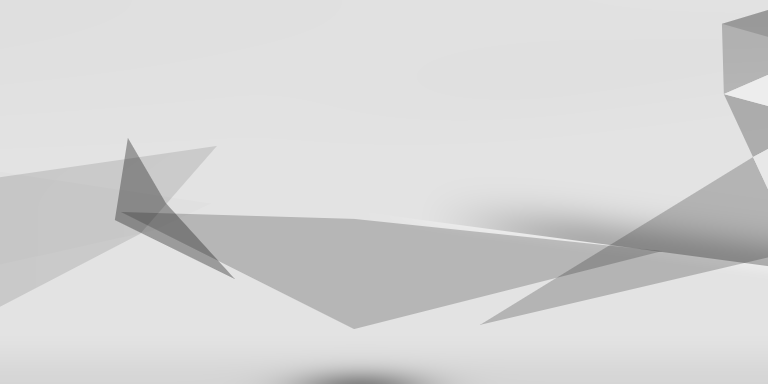
A Shadertoy shader for this background:

```glsl
// Pale grey studio backdrop with translucent angular paper shards.
// Each shard is a four-point distance field that multiplies the tone beneath;
// soft Gaussian shadows lie along a slanted fold and at the lower edge.

#define PAPER 0.892
#define PALE_TINT 0.89
#define MID_TINT 0.80
#define DARK_TINT 0.68
#define FOLD_SHADOW 0.22
#define FOLD_SOFTNESS 0.074
#define FLOOR_SHADOW 0.34
#define FLOOR_SIZE vec2(0.17, 0.045)

// Antialiased coverage of a simple quadrilateral, convex or concave.
float shard(vec2 p, vec2 a, vec2 b, vec2 c, vec2 d) {
    vec2 corner[4] = vec2[4](a, b, c, d);
    float nearest = 1e3;
    float side = 1.0;
    for (int i = 0; i < 4; i++) {
        vec2 start = corner[i];
        vec2 end = corner[(i + 3) % 4];
        vec2 edge = end - start;
        vec2 w = p - start;
        vec2 gap = w - edge * clamp(dot(w, edge) / dot(edge, edge), 0.0, 1.0);
        nearest = min(nearest, dot(gap, gap));
        bvec3 crossing = bvec3(p.y >= start.y, p.y < end.y, edge.x * w.y > edge.y * w.x);
        if (all(crossing) || all(not(crossing))) side = -side;
    }
    return clamp(0.5 - side * sqrt(nearest) * iResolution.y, 0.0, 1.0);
}

// Faint broad shading of the paper, darker at the lower edge.
float backdrop(vec2 p) {
    float tone = PAPER;
    tone -= 0.018 * smoothstep(0.45, 1.0, p.y) * (1.0 - 0.4 * p.x);
    float band = (p.y - 0.64 - 0.11 * p.x) / 0.12;
    tone -= 0.009 * exp(-band * band) * smoothstep(0.6, 1.5, p.x);
    tone -= 0.055 * pow(1.0 - smoothstep(0.0, 0.17, p.y), 1.5);
    vec2 q = (p - vec2(0.94, -0.012)) / FLOOR_SIZE;
    return tone - FLOOR_SHADOW * exp(-dot(q, q));
}

// Shadow cast above the slanted fold, with a bright lip below it.
float foldShade(vec2 p) {
    float height = p.y - 0.435 + 0.1333 * (p.x - 1.04);
    float above = clamp(0.5 + height * iResolution.y, 0.0, 1.0);
    float fall = height / FOLD_SOFTNESS;
    float shadow = FOLD_SHADOW * smoothstep(1.06, 1.56, p.x) * exp(-fall * fall);
    float lip = 0.025 * smoothstep(0.95, 1.2, p.x) * smoothstep(-0.035, 0.0, height);
    return mix(lip, -shadow, above);
}

void mainImage(out vec4 fragColor, in vec2 fragCoord) {
    vec2 p = fragCoord / iResolution.xy * vec2(2.0, 1.0);
    float tone = backdrop(p) + foldShade(p);

    // Left sheets
    float veil = shard(p, vec2(-0.05, 0.56), vec2(0.55, 0.47), vec2(0.4, 0.4), vec2(-0.05, 0.3));
    tone *= mix(1.0, 0.985, veil);
    float pale = shard(p, vec2(-0.052, 0.531), vec2(0.565, 0.620), vec2(0.365, 0.391), vec2(-0.052, 0.174));
    tone *= mix(1.0, PALE_TINT + 0.02 * (p.x - 0.3), pale);
    float blade = shard(p, vec2(0.333, 0.641), vec2(0.432, 0.471), vec2(0.612, 0.273), vec2(0.299, 0.427));
    tone *= mix(1.0, DARK_TINT, blade);

    // Wide central sheet and the long right wing
    float sheet = shard(p, vec2(0.315, 0.448), vec2(0.922, 0.430), vec2(1.724, 0.346), vec2(0.922, 0.143));
    tone *= mix(1.0, MID_TINT, sheet);
    float wing = shard(p, vec2(1.25, 0.154), vec2(1.961, 0.591), vec2(2.057, 0.385), vec2(2.083, 0.349));
    tone *= mix(1.0, MID_TINT - 0.01, wing);

    // Folded ribbon at the right edge
    float panel = shard(p, vec2(1.880, 0.938), vec2(2.06, 0.992), vec2(2.06, 0.831), vec2(1.885, 0.755));
    tone *= mix(1.0, MID_TINT - 0.12 * (p.y - 0.8), panel);
    float flap = shard(p, vec2(1.880, 0.938), vec2(2.06, 0.992), vec2(2.06, 0.94), vec2(2.06, 0.887));
    tone *= mix(1.0, 0.87, flap);
    float turn = shard(p, vec2(1.885, 0.755), vec2(2.06, 0.708), vec2(2.06, 0.644), vec2(1.961, 0.591));
    tone *= mix(1.0, MID_TINT - 0.04, turn);
    float upperGlint = shard(p, vec2(1.885, 0.755), vec2(2.06, 0.831), vec2(2.06, 0.77), vec2(2.06, 0.708));
    float lowerGlint = shard(p, vec2(1.961, 0.591), vec2(2.06, 0.644), vec2(2.06, 0.5), vec2(2.06, 0.379));
    tone = mix(tone, 0.93, upperGlint);
    tone = mix(tone, 0.91, lowerGlint);

    fragColor = vec4(vec3(tone), 1.0);
}
```
